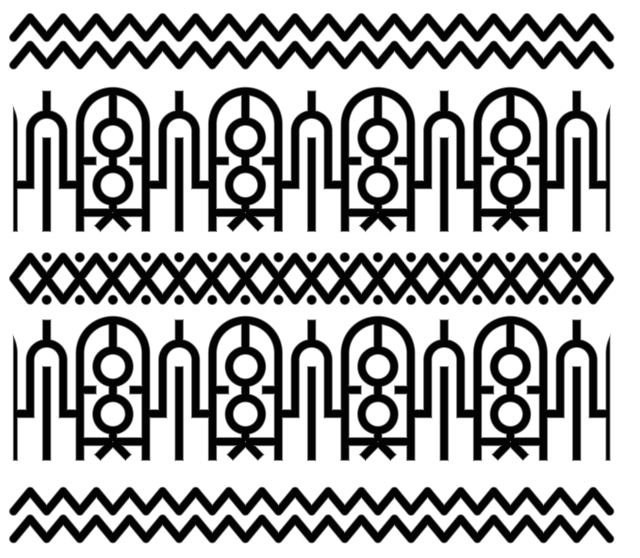
Write a WebGL 2 fragment shader that draws this pattern.

```glsl
#version 300 es
precision highp float;

uniform vec2 u_resolution;
out vec4 fragColor;

const vec2 CANVAS = vec2(768.0, 669.0); // design units across and up
const float CENTRE_X = 374.0;           // axis of symmetry
const float MOTIF_PERIOD = 159.0;       // small arch to small arch
const float ZIG_PERIOD = MOTIF_PERIOD / 4.0;
const float LAST_TROUGH = 9.0;          // troughs on each side of the axis
const float HALF_STROKE = 4.9;
const float SOFTNESS = 1.5;
const vec3 PAPER = vec3(1.0);
const vec3 INK = vec3(0.012);

// Straight stroke with square ends
float bar(vec2 p, vec2 a, vec2 b, float halfWidth) {
  vec2 span = b - a;
  float len = length(span);
  vec2 dir = span / len;
  p -= 0.5 * (a + b);
  vec2 local = vec2(dot(p, dir), dot(p, vec2(-dir.y, dir.x)));
  vec2 d = abs(local) - vec2(0.5 * len, halfWidth);
  return max(d.x, d.y);
}

// Straight stroke with round ends
float capsule(vec2 p, vec2 a, vec2 b, float halfWidth) {
  vec2 span = b - a;
  float t = clamp(dot(p - a, span) / dot(span, span), 0.0, 1.0);
  return length(p - a - t * span) - halfWidth;
}

float ring(vec2 p, float radius, float halfWidth) {
  return abs(length(p) - radius) - halfWidth;
}

// Half circle standing on two straight legs
float arch(vec2 p, float radius, float legs, float halfWidth) {
  float d = ring(vec2(p.x, max(p.y, 0.0)), radius, halfWidth);
  return max(d, -p.y - legs);
}

// Folds x around the troughs of a zigzag, leaving its outer ends open
float foldZigzag(float x, float period, float lastTrough) {
  float k = min(round(x / period), lastTrough);
  float local = x - k * period;
  return k < lastTrough ? abs(local) : -local;
}

float zigzag(vec2 p, float rise, float halfWidth) {
  return capsule(p, vec2(0.0), vec2(0.5 * ZIG_PERIOD, rise), halfWidth);
}

// Narrow arch with a finial, a central post and side feet
float smallArch(vec2 p, float w) {
  float d = arch(p - vec2(0.0, 120.5), 19.8, 69.4, w);
  d = min(d, bar(p, vec2(0.0), vec2(0.0, 112.5), w));
  d = min(d, bar(p, vec2(0.0, 140.0), vec2(0.0, 168.5), w));
  return min(d, bar(p, vec2(19.8, 56.0), vec2(41.0, 56.0), w));
}

// Wide arch holding two stacked rings on a splayed stand
float bigArch(vec2 p, float w) {
  float d = arch(p - vec2(0.0, 128.5), 39.5, 128.5, w);
  d = min(d, ring(p - vec2(0.0, 112.5), 19.5, w));
  d = min(d, ring(p - vec2(0.0, 55.5), 19.5, w));
  d = min(d, bar(p, vec2(0.0, 132.0), vec2(0.0, 168.0), w));
  d = min(d, bar(p, vec2(0.0, 75.0), vec2(0.0, 93.0), w));
  d = min(d, bar(p, vec2(0.0, 22.5), vec2(0.0, 36.0), w));
  d = min(d, bar(p, vec2(20.0, 84.5), vec2(39.5, 84.5), w));
  d = min(d, bar(p, vec2(0.0, 22.5), vec2(39.5, 22.5), w));
  return min(d, bar(p, vec2(0.0, 22.5), vec2(18.5, 3.5), w));
}

// Alternating arches standing on y = 0
float archBand(vec2 p, float period, float w) {
  float fromSmall = abs(p.x - period * round(p.x / period));
  float d = smallArch(vec2(fromSmall, p.y), w);
  d = min(d, bigArch(vec2(0.5 * period - fromSmall, p.y), w));
  return max(d, p.x - 358.0);
}

// Crossed zigzags with dots in the outer notches
float diamondBand(vec2 p, float foldedX, float w) {
  float y = abs(p.y);
  float d = zigzag(vec2(foldedX, y), 26.0, w);
  float dots = length(vec2(foldedX, y - 25.5)) - 5.7;
  float dotLimit = p.x - (LAST_TROUGH - 0.5) * ZIG_PERIOD;
  return min(d, max(dots, dotLimit));
}

void main() {
  vec2 p = gl_FragCoord.xy / u_resolution * CANVAS;
  p.x = abs(p.x - CENTRE_X);
  float foldedX = foldZigzag(p.x, ZIG_PERIOD, LAST_TROUGH);

  // Middle band
  float d = diamondBand(p - vec2(0.0, 335.0), foldedX, HALF_STROKE);

  // Each half has one band of arches and a pair of zigzags
  for (int i = 0; i < 2; i++) {
    float side = float(i);
    vec2 base = vec2(0.0, mix(117.0, 391.5, side));
    d = min(d, archBand(p - base, MOTIF_PERIOD, HALF_STROKE));
    for (int row = 0; row < 2; row++) {
      float trough = mix(23.0, 591.0, side) + 33.0 * float(row);
      d = min(d, zigzag(vec2(foldedX, p.y - trough), 24.0, HALF_STROKE));
    }
  }

  // Soft ink edge, never thinner than a pixel
  float edge = max(SOFTNESS, 0.7 * CANVAS.x / u_resolution.x);
  fragColor = vec4(mix(INK, PAPER, smoothstep(-edge, edge, d)), 1.0);
}
```
